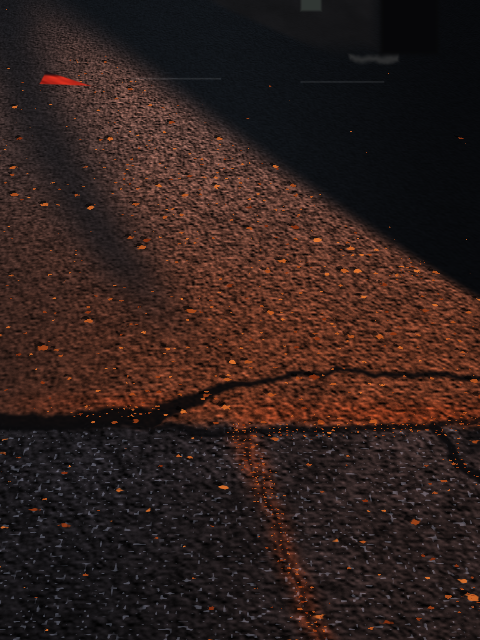
This texture is drawn by a WebGL 2 fragment shader. Its source:

```glsl
#version 300 es
precision highp float;
uniform vec2 u_resolution;
out vec4 fragColor;

float hash(vec2 p) {
  vec3 v = fract(p.xyx * 0.1031);
  v += dot(v, v.yzx + 33.33);
  return fract((v.x + v.y) * v.z);
}

float ramp(float a, float b, float x) {
  float t = clamp((x - a) / (b - a), 0.0, 1.0);
  return t * t * (3.0 - 2.0 * t);
}

float noise(vec2 p) {
  vec2 i = floor(p), f = fract(p);
  f = f * f * (3.0 - 2.0 * f);
  return mix(mix(hash(i), hash(i + vec2(1, 0)), f.x),
             mix(hash(i + vec2(0, 1)), hash(i + vec2(1, 1)), f.x), f.y);
}

float fbm(vec2 p) {
  float sum = 0.0, amp = 0.5;
  for (int i = 0; i < 4; i++) {
    sum += amp * noise(p);
    p = p * 2.03 + 17.0;
    amp *= 0.5;
  }
  return sum;
}

float path(vec2 p, vec2 pts[5]) {
  float d = 1.0;
  for (int i = 0; i < 4; i++) {
    vec2 ap = p - pts[i], ab = pts[i + 1] - pts[i];
    d = min(d, length(ap - ab * clamp(dot(ap, ab) / dot(ab, ab), 0.0, 1.0)));
  }
  return d;
}

float glow(float d, float width) { return exp(-d * d / (width * width)); }

float spot(vec2 p, vec2 center, vec2 size) {
  vec2 d = (p - center) / size;
  return exp(-dot(d, d));
}

float box(vec2 p, vec2 center, vec2 halfSize, float soft) {
  vec2 d = abs(p - center) - halfSize;
  return ramp(soft, -soft, max(d.x, d.y));
}

float side(vec2 p, vec2 a, vec2 b) {
  vec2 ab = normalize(b - a);
  return dot(p - a, vec2(-ab.y, ab.x));
}

// Ragged leaf in randomly chosen cells: x = coverage, y = tint
vec2 leaves(vec2 q, float cells, float density) {
  vec2 g = q * cells, id = floor(g);
  vec2 center = 0.3 + 0.4 * vec2(hash(id + 3.1), hash(id + 8.7));
  float radius = 0.08 + 0.14 * hash(id + 21.3);
  float d = length((fract(g) - center) * vec2(0.8, 1.1)) + 0.16 * (noise(g * 9.0) - 0.5);
  return vec2(step(hash(id + 41.9), density) * ramp(radius, radius - 0.08, d), hash(id + 61.7));
}

vec3 addLeaf(vec3 col, vec2 leaf) {
  return mix(col, mix(vec3(0.52, 0.18, 0.06), vec3(0.92, 0.48, 0.19), leaf.y), leaf.x * 0.9);
}

void main() {
  vec2 p = gl_FragCoord.xy / u_resolution.y;
  float px = 1.0 / u_resolution.y;

  // Ground coordinates shrinking toward the top
  float depth = 1.35 - p.y;
  vec2 q = vec2((p.x - 0.375) / depth, -log(depth) / 0.65) + 5.0;
  float patches = fbm(q * 9.0);
  float relief = noise(q * 170.0) - noise(q * 170.0 + vec2(0.35, 0.7));
  float grain = relief * 0.75 + (fbm(q * 110.0) - 0.47) * 1.3;

  // Sunlit wedge and the soft shadow crossing it
  float edge = 1.058 - 0.8 * p.x + 0.13 * p.x * p.x - p.y;
  float soft = mix(0.012, 0.045, ramp(0.5, 1.0, p.y));
  float drop = max(0.95 - p.y, 0.0);
  float band = glow(p.x - 0.01 - 0.3 * drop - 0.55 * drop * drop, 0.06) * ramp(0.4, 0.62, p.y);
  float light = ramp(-soft, soft, edge) * (1.0 - 0.72 * band) * mix(1.0, 0.45, ramp(0.84, 1.02, p.y));
  light *= mix(0.52, 1.0, ramp(-0.05, 0.38, p.x + 0.4 * max(p.y - 0.55, 0.0)));

  // Asphalt tones
  vec3 shade = mix(vec3(0.065, 0.078, 0.095), vec3(0.03, 0.035, 0.045), ramp(0.3, 0.75, p.x));
  vec3 warm = mix(vec3(0.36, 0.185, 0.12), vec3(0.36, 0.25, 0.22), ramp(0.42, 0.82, p.y));
  vec3 col = mix(shade, warm, light * (0.85 + 0.3 * patches));

  // Crack network
  vec2 w = p + 0.022 * (vec2(fbm(p * 26.0), fbm(p * 26.0 + 40.0)) - 0.47);
  float upper = path(w, vec2[5](vec2(-0.02, 0.338), vec2(0.234, 0.347), vec2(0.365, 0.398), vec2(0.52, 0.42), vec2(0.77, 0.406)));
  float lower = path(w, vec2[5](vec2(0.22, 0.335), vec2(0.365, 0.321), vec2(0.56, 0.335), vec2(0.68, 0.335), vec2(0.77, 0.352)));
  float stem = path(w, vec2[5](vec2(0.375, 0.325), vec2(0.404, 0.258), vec2(0.436, 0.167), vec2(0.469, 0.076), vec2(0.51, -0.02)));
  float fork = path(w, vec2[5](vec2(0.675, 0.335), vec2(0.69, 0.312), vec2(0.71, 0.284), vec2(0.73, 0.265), vec2(0.77, 0.235)));

  // Dim foreground slabs
  float slab = ramp(0.346, 0.326, w.y);
  vec3 stone = mix(vec3(0.095, 0.088, 0.098), vec3(0.18, 0.135, 0.13), ramp(0.1, 0.65, p.x));
  col = mix(col, stone * mix(0.72, 1.05, ramp(0.0, 0.3, p.y)) * (0.7 + 0.6 * patches), slab);

  // Warm dust and surface grain
  float dust = spot(p, vec2(0.19, 0.368), vec2(0.13, 0.017)) + 0.7 * glow(stem, 0.018);
  dust += glow(p.y - 0.352, 0.022) * ramp(0.34, 0.46, p.x) * (1.0 - slab);
  col = mix(col, vec3(0.45, 0.18, 0.09), clamp(dust * (0.25 + 0.9 * patches), 0.0, 0.75));
  col *= max(1.0 + grain * mix(0.35, 1.25, max(light, slab)), 0.12);
  col += slab * vec3(0.2, 0.21, 0.24) * ramp(0.76, 0.95, noise(q * 210.0));

  // Dark fissures
  float width = mix(0.013, 0.003, ramp(0.2, 0.45, p.x));
  float gap = max(ramp(width + 0.005, width - 0.003, upper), 0.85 * ramp(0.008, 0.002, lower));
  gap = max(gap, max(0.6 * ramp(0.007, 0.0, stem), ramp(0.012, 0.003, fork)));
  gap = max(gap, 0.8 * spot(w, vec2(0.745, 0.315), vec2(0.035, 0.04)));
  col = mix(col, vec3(0.035, 0.034, 0.04), gap * 0.92);

  // Scattered leaves with small cast shadows
  float density = 0.26 * mix(max(light, 0.04), 0.35, slab) * ramp(1.0, 0.7, p.y);
  col *= 1.0 - 0.6 * leaves(q + vec2(0.008, -0.008), 27.0, density).x;
  col = addLeaf(col, leaves(q, 27.0, density));
  col = addLeaf(col, leaves(q + 2.7, 52.0, density * 0.8));

  // Litter packed into the cracks
  float litter = 0.85 * glow(stem, 0.015) + 0.6 * glow(fork, 0.009);
  litter += 0.75 * glow(lower - 0.004, 0.009) * ramp(0.34, 0.4, p.x);
  litter += 0.65 * spot(p, vec2(0.19, 0.359), vec2(0.08, 0.009));
  litter += 0.9 * spot(p, vec2(0.647, 0.577), vec2(0.02, 0.014));
  litter += 0.5 * spot(p, vec2(0.73, 0.07), vec2(0.03, 0.018));
  for (float i = 0.0; i < 2.0; i++)
    col = addLeaf(col, leaves(q + i * 3.37, 75.0 + 35.0 * i, litter) * vec2(1.0, 0.75));

  // Far pavement, painted line and posts
  float pavement = ramp(0.0, 0.012, p.y - 1.14 + 0.45 * p.x) * box(p, vec2(0.46, 0.97), vec2(0.13, 0.045), 0.02);
  col = mix(col, vec3(0.1, 0.095, 0.1) * (0.7 + 0.6 * patches), pavement * 0.7);
  col += 0.11 * box(p, vec2(0.275, 0.877), vec2(0.07, 0.001), px);
  col += 0.11 * box(p, vec2(0.535, 0.872), vec2(0.065, 0.001), px);
  col = mix(col, vec3(0.2), 0.8 * box(w, vec2(0.583, 0.908), vec2(0.035, 0.004), 0.004));
  col = mix(col, vec3(0.19, 0.21, 0.2), box(p, vec2(0.486, 0.995), vec2(0.016, 0.012), 0.003));
  col = mix(col, vec3(0.025, 0.025, 0.03), box(p, vec2(0.64, 0.96), vec2(0.045), 0.006));

  // Folded red cloth
  vec2 a = vec2(0.062, 0.869), b = vec2(0.072, 0.889), c = vec2(0.141, 0.866);
  float cloth = max(side(p, a, b), max(side(p, b, c), side(p, c, a)));
  float fold = noise(vec2(p.x * 60.0, (p.y + 0.3 * p.x) * 260.0));
  vec3 red = mix(vec3(0.5, 0.08, 0.06), vec3(0.88, 0.2, 0.13), fold);
  red = mix(red, vec3(0.1, 0.07, 0.08), ramp(0.879, 0.886, p.y));
  col = mix(col, red, ramp(px, -px, cloth));

  fragColor = vec4(col, 1.0);
}
```
